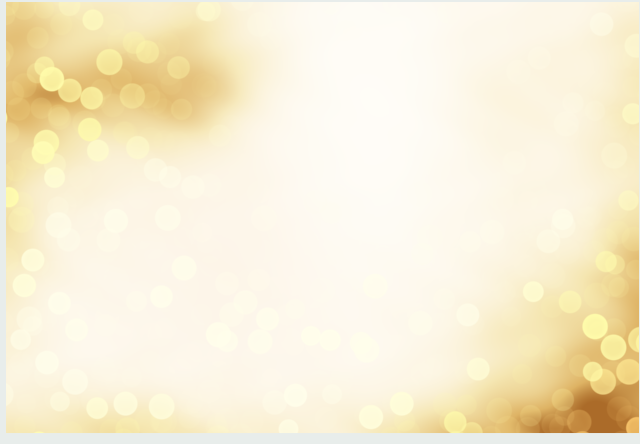
Write a WebGL 2 fragment shader that draws this background.

```glsl
#version 300 es
precision highp float;

uniform vec2 u_resolution;
out vec4 outColor;

const vec3 FRAME_COLOR = vec3(0.91, 0.93, 0.92);
const vec2 FRAME_LOW = vec2(0.0095, 0.0245);
const vec2 FRAME_HIGH = vec2(0.9985, 0.9955);
const vec3 TONES[6] = vec3[6](
    vec3(0.995, 0.974, 0.932), vec3(0.98, 0.94, 0.82), vec3(0.96, 0.90, 0.69),
    vec3(0.92, 0.81, 0.55), vec3(0.87, 0.70, 0.39), vec3(0.67, 0.42, 0.16));
const vec3 WHITE_HAZE = vec3(1.0, 0.995, 0.98);
const vec3 ROSE_HAZE = vec3(0.99, 0.945, 0.89);
const vec3 PALE_LIGHT = vec3(1.0, 0.998, 0.92);
const vec3 YELLOW_LIGHT = vec3(1.0, 0.99, 0.67);
const vec3 AMBER_LIGHT = vec3(0.96, 0.76, 0.41);
const vec2 CLEAR_CENTER = vec2(0.58, 0.76);
const int LAYERS = 5;
const float CELL_SIZE = 0.098;
const float DISC_RADIUS = 0.028;
const float DISC_SOFTNESS = 0.0022;

vec3 hash3(vec2 p) {
    vec3 q = fract(p.xyx * vec3(0.1031, 0.1030, 0.0973));
    q += dot(q, q.yxz + 33.33);
    return fract((q.xxy + q.yzz) * q.zyx);
}

float glow(vec2 uv, vec2 center, vec2 size) {
    vec2 q = (uv - center) / size;
    return exp(-dot(q, q));
}

// Depth of the gold: 0 is cream, 1 is brown
float goldDepth(vec2 uv) {
    // Upper left
    float d = 0.48 * glow(uv, vec2(0.05, 0.83), vec2(0.24, 0.24));
    d += 0.40 * glow(uv, vec2(0.25, 0.79), vec2(0.12, 0.10));
    d += 0.28 * glow(uv, vec2(0.05, 0.78), vec2(0.13, 0.07));
    d += 0.24 * glow(uv, vec2(0.32, 0.88), vec2(0.10, 0.17));
    d += 0.26 * glow(uv, vec2(0.0, 0.95), vec2(0.08, 0.08));
    // Left and lower edges
    d += 0.36 * glow(uv, vec2(0.0, 0.48), vec2(0.07, 0.28));
    d += 0.48 * glow(uv, vec2(0.17, 0.0), vec2(0.26, 0.10));
    d += 0.70 * glow(uv, vec2(0.75, 0.0), vec2(0.17, 0.11));
    // Lower right and right edge
    d += 0.84 * glow(uv, vec2(1.0, 0.0), vec2(0.15, 0.22));
    d += 0.36 * glow(uv, vec2(0.89, 0.23), vec2(0.16, 0.22));
    d += 0.56 * glow(uv, vec2(1.02, 0.38), vec2(0.08, 0.19));
    d += 0.32 * glow(uv, vec2(1.01, 0.79), vec2(0.09, 0.22));
    d += 0.12 * glow(uv, vec2(0.80, 0.77), vec2(0.12, 0.18));
    return d;
}

vec3 toneRamp(float depth) {
    vec3 color = TONES[0];
    for (int i = 1; i < 6; i++) {
        color = mix(color, TONES[i], clamp(depth * 5.0 - float(i - 1), 0.0, 1.0));
    }
    return color;
}

vec3 background(vec2 uv) {
    // Layered sines break up the smooth glows
    vec2 warp = 0.012 * sin(uv.yx * vec2(23.0, 19.0) + 2.0 * sin(uv * 11.0));
    float mottle = sin(uv.x * 37.0 + 2.0 * sin(uv.y * 17.0)) * sin(uv.y * 29.0 + uv.x * 9.0);
    float depth = goldDepth(uv + warp);
    depth += mottle * (0.015 + 0.08 * depth);
    vec3 color = toneRamp(depth);
    color = mix(color, ROSE_HAZE, 0.5 * glow(uv, vec2(0.36, 0.40), vec2(0.18, 0.26)));
    return mix(color, WHITE_HAZE, 0.8 * glow(uv, CLEAR_CENTER, vec2(0.16, 0.45)));
}

// Jittered cells of lens discs, densest and brightest near the gold corners
vec3 addDiscs(vec3 color, vec2 p, float aspect, float layer) {
    vec2 shift = layer * vec2(0.037, 0.061);
    vec2 cell = floor((p + shift) / CELL_SIZE);
    float soft = max(DISC_SOFTNESS, 0.8 / u_resolution.y);
    for (int y = -1; y <= 1; y++) {
        for (int x = -1; x <= 1; x++) {
            vec2 id = cell + vec2(x, y);
            vec3 rnd = hash3(id + 37.0 * layer + 11.0);
            vec2 center = (id + 0.1 + 0.8 * rnd.xy) * CELL_SIZE - shift;
            vec2 uv = center / vec2(aspect, 1.0);
            float depth = goldDepth(uv);
            float radius = DISC_RADIUS * mix(0.78, 1.05, rnd.x);
            float dist = length(p - center);
            float disc = 1.0 - smoothstep(radius - soft, radius + soft, dist);
            float rim = mix(0.86, 1.0, smoothstep(0.5, 1.0, dist / radius));
            float presence = smoothstep(0.12, 0.55, distance(uv, CLEAR_CENTER));
            float density = smoothstep(0.0, 0.6, depth);
            float bright = smoothstep(mix(0.75, 0.62, density), 1.0, rnd.z);
            float faint = mix(0.06, 0.14, density) * step(0.3, rnd.z);
            float strength = presence * (faint + 0.84 * bright);
            vec3 light = mix(PALE_LIGHT, YELLOW_LIGHT, smoothstep(0.10, 0.5, depth));
            light = mix(light, AMBER_LIGHT, smoothstep(0.72, 1.0, depth));
            color = mix(color, light, disc * rim * strength);
        }
    }
    return color;
}

void main() {
    vec2 uv = gl_FragCoord.xy / u_resolution;
    float aspect = u_resolution.x / u_resolution.y;
    vec3 color = background(uv);
    for (int i = 0; i < LAYERS; i++) {
        color = addDiscs(color, uv * vec2(aspect, 1.0), aspect, float(i));
    }

    // Thin pale frame
    vec2 pixel = 1.0 / u_resolution;
    vec2 inside = smoothstep(FRAME_LOW - 0.5 * pixel, FRAME_LOW + 0.5 * pixel, uv)
        * (1.0 - smoothstep(FRAME_HIGH - 0.5 * pixel, FRAME_HIGH + 0.5 * pixel, uv));
    outColor = vec4(mix(FRAME_COLOR, color, inside.x * inside.y), 1.0);
}
```
